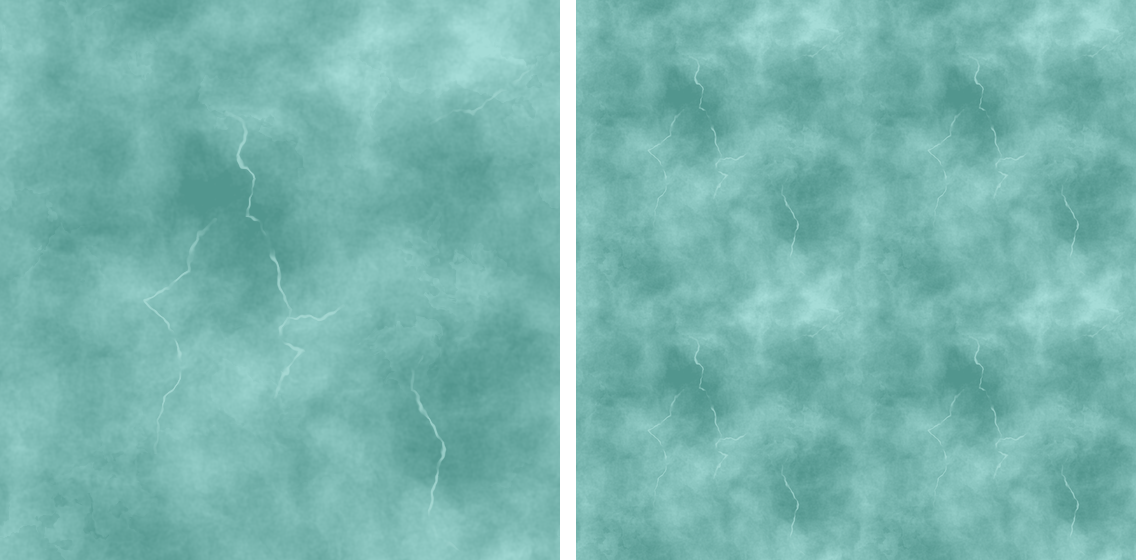
Left, the tile; right, the same tile 2 across and 2 down.
Give the GLSL for this texture, as a Shadertoy shader.

```glsl
vec3 hash(ivec3 cell) {
    uvec3 v = uvec3(cell) * 1664525u + 1013904223u;
    for (int i = 0; i < 2; i++) {
        v.x += v.y * v.z;
        v.y += v.z * v.x;
        v.z += v.x * v.y;
        v ^= v >> 16u;
    }
    return vec3(v & 0xffffu) / 65535.0;
}

// The half cell keeps the wrap clear of rounding errors
float slope(vec2 cell, vec2 offset, float period, int seed) {
    vec2 wrapped = floor(mod(cell + 0.5, period));
    vec2 gradient = hash(ivec3(wrapped, seed)).xy * 2.0 - 1.0;
    return dot(gradient, offset);
}

// Gradient noise that wraps after one canvas; each seed shifts its grid off the canvas edge
float noise(vec2 p, float period, int seed) {
    p = p * period + 0.3 + 0.4 * fract(float(seed) * vec2(0.618, 0.755));
    vec2 c = floor(p), f = p - c;
    vec2 u = f * f * f * (f * (f * 6.0 - 15.0) + 10.0);
    vec2 e = vec2(1, 0);
    return mix(mix(slope(c, f, period, seed), slope(c + e, f - e, period, seed), u.x),
               mix(slope(c + e.yx, f - e.yx, period, seed), slope(c + 1.0, f - 1.0, period, seed), u.x), u.y);
}

float fbm(vec2 p, float period, int seed) {
    float sum = 0.0, gain = 1.0;
    for (int i = 0; i < 6; i++) {
        sum += gain * noise(p, period, seed + i);
        period *= 2.0;
        gain *= 0.59;
    }
    return sum;
}

// Wandering crack; leaves its end point in tip
float crack(vec2 p, inout vec2 tip, float heading, int steps, int seed) {
    float ink = 0.0, pixel = 1.0 / iResolution.y;
    for (int i = 0; i < steps; i++) {
        vec3 rnd = hash(ivec3(i, steps, seed));
        float angle = heading + (rnd.x - 0.5) * 2.1;
        vec2 span = mix(0.035, 0.065, rnd.y) * vec2(cos(angle), sin(angle));
        vec2 q = fract(p - tip + 0.5) - 0.5;
        float along = clamp(dot(q, span) / dot(span, span), 0.0, 1.0);
        float d = length(q - along * span);
        float t = (float(i) + along) / float(steps);
        float fade = smoothstep(0.0, 0.2, t) * (1.0 - smoothstep(0.8, 1.0, t));
        float width = mix(0.0016, 0.0028, rnd.z);
        float line = 1.0 - smoothstep(width * 0.3, width + pixel, d);
        ink = max(ink, line * mix(0.3, 1.0, fade));
        tip += span;
    }
    return ink;
}

void mainImage(out vec4 fragColor, in vec2 fragCoord) {
    vec2 uv = fragCoord / iResolution.xy;

    // Drifting clouds
    vec2 warp = vec2(fbm(uv, 4.0, 11), fbm(uv, 4.0, 23));
    vec2 p = uv + 0.05 * warp;
    float tone = 0.41 + 1.06 * fbm(p, 3.0, 37);

    // Torn cloud rims, crisp on one side and soft on the other
    float rim = fbm(p, 5.0, 53);
    float patches = smoothstep(-0.1, 0.25, noise(uv, 4.0, 61));
    tone += 0.15 * patches * smoothstep(-0.02, 0.03, rim) * (1.0 - smoothstep(0.0, 0.35, rim));

    // Fine paper grain
    tone += 0.11 * noise(uv, 96.0, 71) + 0.09 * noise(uv, 160.0, 73);

    vec3 color = mix(vec3(0.35, 0.61, 0.58), vec3(0.62, 0.84, 0.82), clamp(tone, -0.1, 1.1));

    // Pale cracks with ragged, partly worn lines
    vec2 q = uv + 0.016 * vec2(noise(uv, 24.0, 81), noise(uv, 24.0, 83))
                + 0.007 * vec2(noise(uv, 70.0, 85), noise(uv, 70.0, 87));
    vec2 tip = vec2(0.41, 0.80);
    float ink = crack(q, tip, -0.8, 9, 91);
    vec2 fork = tip;
    ink = max(ink, crack(q, fork, 0.8, 3, 92));
    ink = max(ink, crack(q, tip, -1.3, 3, 93));
    tip = vec2(0.385, 0.61);
    ink = max(ink, crack(q, tip, -1.9, 10, 94));
    tip = vec2(0.75, 0.36);
    ink = max(ink, crack(q, tip, -1.1, 7, 95));
    tip = vec2(0.96, 0.89);
    ink = max(ink, 0.6 * crack(q, tip, -2.4, 5, 96));
    float wear = smoothstep(-0.35, 0.1, noise(uv, 32.0, 97) + 0.5 * noise(uv, 9.0, 99));
    color = mix(color, vec3(0.68, 0.87, 0.85), 0.72 * ink * wear);

    fragColor = vec4(color, 1.0);
}
```
